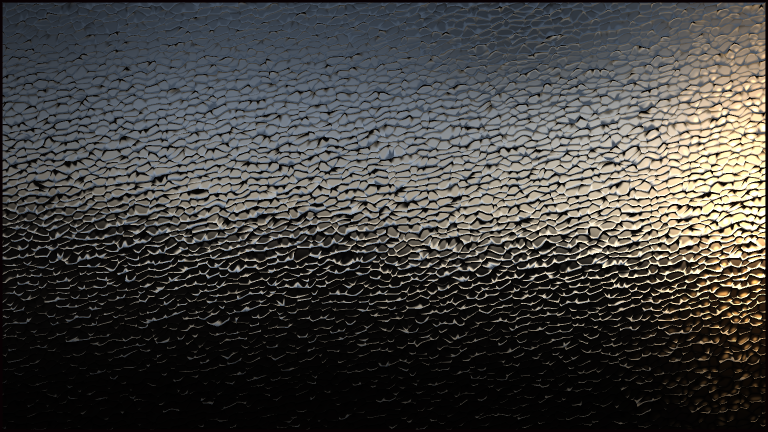
A WebGL 2 fragment shader for this texture:

```glsl
#version 300 es
precision highp float;

uniform vec2 u_resolution;
out vec4 fragColor;

vec2 hash2(vec2 p) {
    vec3 q = fract(p.xyx * vec3(0.1031, 0.1030, 0.0973));
    q += dot(q, q.yzx + 33.33);
    return fract((q.xx + q.yz) * q.zy);
}

float valueNoise(vec2 p) {
    vec2 cell = floor(p), f = fract(p);
    f = f * f * (3.0 - 2.0 * f);
    float low = mix(hash2(cell).x, hash2(cell + vec2(1, 0)).x, f.x);
    float high = mix(hash2(cell + vec2(0, 1)).x, hash2(cell + vec2(1, 1)).x, f.x);
    return mix(low, high, f.y);
}

// Soft elliptical spot
float blob(vec2 p, vec2 center, vec2 radius) {
    vec2 d = (p - center) / radius;
    return exp(-dot(d, d));
}

// Blurred dusk scene behind the glass, in 0..1 coordinates
vec3 backdrop(vec2 uv) {
    vec3 sky = mix(vec3(0.64, 0.60, 0.53), vec3(0.45, 0.49, 0.54), smoothstep(0.50, 0.76, uv.y));
    sky = mix(sky, vec3(0.20, 0.235, 0.28), smoothstep(0.68, 1.0, uv.y));
    sky *= 1.0 - 0.35 * blob(uv, vec2(0.68, 0.90), vec2(0.13, 0.11));
    sky *= mix(0.72, 1.0, smoothstep(0.0, 0.3, uv.x));
    sky += vec3(0.24, 0.21, 0.16) * blob(uv, vec2(0.82, 0.65), vec2(0.20, 0.20));
    sky += vec3(0.55, 0.36, 0.14) * blob(uv, vec2(1.0, 0.60), vec2(0.12, 0.32));

    float horizon = 0.51 - 0.11 * uv.x + 0.05 * (valueNoise(uv * vec2(7.0, 3.0)) - 0.5);
    return mix(vec3(0.04, 0.036, 0.034), sky, smoothstep(horizon - 0.09, horizon + 0.09, uv.y));
}

// Nearest pebble: offset from its center, gap to the next one, random value
vec4 pebble(vec2 q) {
    vec2 base = floor(q), offset = vec2(0.0), id = vec2(0.0);
    float nearest = 9.0, second = 9.0;
    for (int j = -1; j <= 1; j++)
    for (int i = -1; i <= 1; i++) {
        vec2 cell = base + vec2(i, j);
        vec2 d = q - cell - 0.1 - 0.8 * hash2(cell);
        float dist = length(d);
        if (dist < nearest) {
            second = nearest;
            nearest = dist;
            offset = d;
            id = cell;
        } else {
            second = min(second, dist);
        }
    }
    return vec4(offset, second - nearest, hash2(id + 71.0).y);
}

vec3 glass(vec2 uv) {
    vec2 p = uv * vec2(16.0 / 9.0, 1.0);

    // Irregular, slightly tilted pebbles
    vec2 q = p * vec2(43.0, 60.0);
    q.y -= 0.25 * q.x;
    q += 0.7 * vec2(valueNoise(p * 38.0), valueNoise(p * 38.0 + 19.0));
    vec4 drop = pebble(q);
    vec2 d = drop.xy;
    float steep = 1.0 - smoothstep(0.05, 0.5, drop.z);

    // Steep rims bend the view upside down
    vec2 slope = d * steep * (0.35 + 0.9 * drop.w);
    vec3 color = backdrop(uv - slope * vec2(0.06, 0.85));
    color *= 1.0 - 0.6 * steep * smoothstep(-0.1, 0.4, d.y);
    color *= 1.0 + 0.35 * steep * (1.0 - smoothstep(-0.4, 0.1, d.y));
    color *= mix(0.25, 1.0, smoothstep(0.08, 0.42, uv.y));

    // Low sun caught by the pebbles
    float sun = blob(uv, vec2(1.0, 0.50), vec2(0.11, 0.31));
    float glint = 1.0 - smoothstep(0.05, 0.42, length(d - vec2(0.08, -0.22)));
    glint *= smoothstep(0.35, 0.75, drop.w);
    color += vec3(0.22, 0.12, 0.04) * sun * (1.0 - 0.8 * steep);
    color += vec3(1.5, 1.08, 0.58) * sun * glint;
    return color;
}

void main() {
    // Four samples per pixel
    vec3 color = vec3(0.0);
    for (int k = 0; k < 4; k++) {
        vec2 jitter = vec2(k % 2, k / 2) * 0.5 - 0.25;
        color += min(glass((gl_FragCoord.xy + jitter) / u_resolution), 1.0) * 0.25;
    }

    // Thin dark frame
    vec2 uv = gl_FragCoord.xy / u_resolution;
    vec2 side = min(uv, 1.0 - uv) * vec2(16.0 / 9.0, 1.0);
    color = mix(vec3(0.03, 0.005, 0.01), color, smoothstep(0.004, 0.008, min(side.x, side.y)));
    fragColor = vec4(color, 1.0);
}
```
